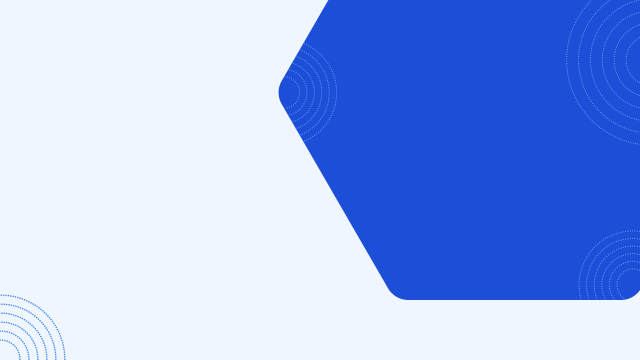
Reproduce this background procedurally as a Shadertoy shader.

```glsl
const vec3 PAPER = vec3(0.937, 0.965, 1.0);
const vec3 ROYAL = vec3(0.114, 0.306, 0.847);
const vec3 AZURE = vec3(0.231, 0.510, 0.965);
const vec3 SKY = vec3(0.345, 0.590, 0.975);
const float TAU = 6.2831853;

// Signed distance to a flat-based hexagon with rounded corners
float roundedHexagon(vec2 p, float apothem, float corner) {
    const vec3 k = vec3(-0.866025, 0.5, 0.577350);
    float inner = apothem - corner;
    p = abs(p);
    p -= 2.0 * min(dot(k.xy, p), 0.0) * k.xy;
    p -= vec2(clamp(p.x, -k.z * inner, k.z * inner), inner);
    return length(p) * sign(p.y) - corner;
}

// Antialiased coverage of a signed distance
float coverage(float dist, float pixel) {
    return clamp(0.5 - dist / pixel, 0.0, 1.0);
}

// Distance to evenly spaced dots along a circle
float dottedCircle(vec2 p, float radius, float spacing, float dotRadius) {
    float sector = TAU / floor(TAU * radius / spacing + 0.5);
    float angle = atan(p.y, p.x);
    angle -= sector * floor(angle / sector + 0.5);
    vec2 local = length(p) * vec2(cos(angle), sin(angle));
    return length(local - vec2(radius, 0.0)) - dotRadius;
}

// Six concentric dotted circles, shrinking from the outer radius
float dottedRings(vec2 p, float outer, float dotRadius, float pixel) {
    float dist = 1e3;
    for (int i = 0; i < 6; i++) {
        float radius = outer * (1.0 - 0.14 * float(i));
        dist = min(dist, dottedCircle(p, radius, 0.0066, dotRadius));
    }
    return coverage(dist, pixel);
}

void mainImage(out vec4 fragColor, in vec2 fragCoord) {
    float pixel = 1.0 / iResolution.y;
    vec2 uv = fragCoord * pixel;

    // Large panel
    float panelDist = roundedHexagon(uv - vec2(1.4294, 0.7431), 0.5764, 0.0648);
    float panel = coverage(panelDist, pixel);
    vec3 color = mix(PAPER, ROYAL, panel);

    // Rings inside the panel
    float panelRings = dottedRings(uv - vec2(0.788, 0.743), 0.147, 0.0014, pixel);
    panelRings = max(panelRings, dottedRings(uv - vec2(1.810, 0.833), 0.236, 0.0014, pixel));
    panelRings = max(panelRings, dottedRings(uv - vec2(1.759, 0.208), 0.1505, 0.0014, pixel));
    color = mix(color, SKY, panelRings * panel);

    // Rings in the lower left corner
    float cornerRings = dottedRings(uv - vec2(0.002, 0.002), 0.178, 0.0019, pixel);
    color = mix(color, AZURE, cornerRings);

    fragColor = vec4(color, 1.0);
}
```
